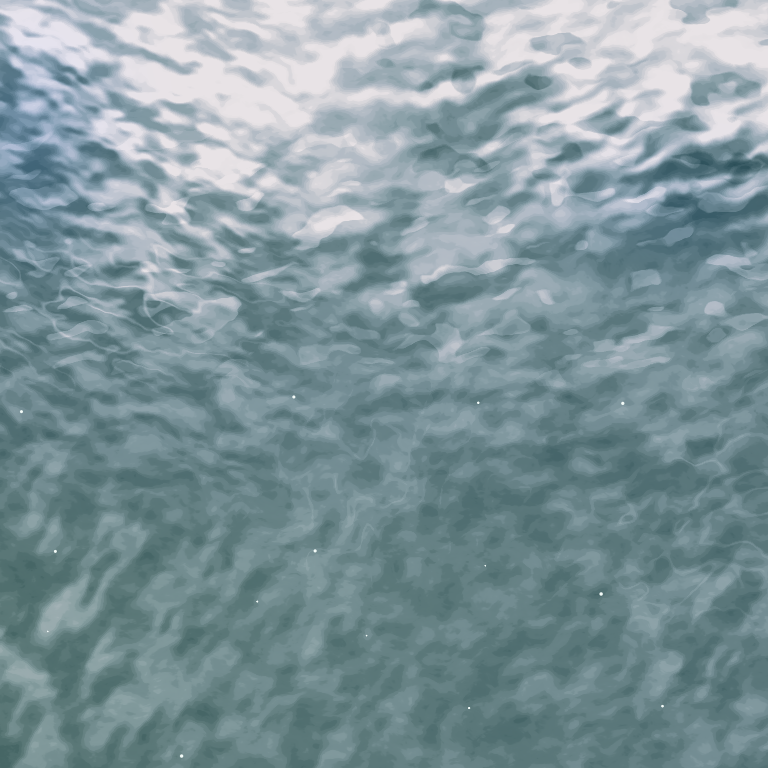
Write a three.js fragment shader that draws this texture.

```glsl
// Rippled teal water reflecting pale clouds and patches of blue sky
varying vec2 vUv;

float hash(vec2 p) {
  return fract(sin(dot(p, vec2(127.1, 311.7))) * 43758.5453);
}

float noise(vec2 p) {
  vec2 i = floor(p), f = fract(p);
  f = f * f * (3.0 - 2.0 * f);
  return mix(mix(hash(i), hash(i + vec2(1.0, 0.0)), f.x),
             mix(hash(i + vec2(0.0, 1.0)), hash(i + 1.0), f.x), f.y);
}

vec2 rotate(vec2 p, float a) {
  return vec2(cos(a) * p.x + sin(a) * p.y, cos(a) * p.y - sin(a) * p.x);
}

float fbm(vec2 p) {
  float sum = 0.0, gain = 0.53;
  for (int i = 0; i < 4; i++) {
    sum += gain * noise(p);
    p = rotate(p, 0.7) * 2.03 + 17.3;
    gain *= 0.5;
  }
  return sum;
}

// Stretched wavelets lying along the given angle
float ripples(vec2 p, float angle, vec2 scale) {
  vec2 q = rotate(p, angle) * scale;
  return 0.6 * noise(q) + 0.4 * noise(rotate(q, 0.3) * 1.9 + 8.1);
}

float spot(vec2 p, vec2 center, vec2 size) {
  vec2 d = (p - center) / size;
  return exp(-dot(d, d));
}

// Thin bright crest lines along the level set of a noise
float crests(vec2 p, float angle, vec2 scale) {
  float n = ripples(p, angle, scale);
  return 1.0 - smoothstep(0.0, 0.08, abs(n - 0.5));
}

// Brightness of the sky and depth seen at a point of the surface
float reflection(vec2 p) {
  float clouds = fbm(p * 3.5 + 4.0) - 0.5;
  float v = 0.375 + 0.08 * smoothstep(0.3, 0.65, p.y);
  v += 0.36 * smoothstep(0.6, 0.98, p.y + 0.15 * clouds);
  v -= 0.24 * spot(p, vec2(0.03, 0.82), vec2(0.11, 0.13));
  v -= 0.20 * spot(p, vec2(0.89, 0.72), vec2(0.13, 0.07));
  v -= 0.14 * spot(p, vec2(0.6, 0.84), vec2(0.12, 0.10));
  v += 0.12 * spot(p, vec2(0.85, 0.90), vec2(0.22, 0.08));
  v += 0.10 * spot(p, vec2(0.33, 0.80), vec2(0.16, 0.11));
  v += 0.05 * spot(p, vec2(0.47, 0.2), vec2(0.11, 0.28));
  return v + 0.08 * clouds;
}

vec3 waterColor(float v) {
  vec3 c = vec3(0.37, 0.48, 0.50) + min(v - 0.37, 0.0) * vec3(0.8, 0.7, 0.7);
  c = mix(c, vec3(0.45, 0.55, 0.58), clamp((v - 0.37) / 0.08, 0.0, 1.0));
  c = mix(c, vec3(0.53, 0.62, 0.65), clamp((v - 0.45) / 0.08, 0.0, 1.0));
  c = mix(c, vec3(0.68, 0.72, 0.76), clamp((v - 0.53) / 0.15, 0.0, 1.0));
  c = mix(c, vec3(0.82, 0.82, 0.84), clamp((v - 0.68) / 0.14, 0.0, 1.0));
  return mix(c, vec3(0.91, 0.89, 0.90), clamp((v - 0.82) / 0.09, 0.0, 1.0));
}

void main() {
  vec2 p = vUv;
  vec2 wobble = vec2(fbm(p * 16.0), fbm(p * 16.0 + 31.0)) - 0.5;
  vec2 q = p + 0.03 * wobble;

  // Wavelets: falling at upper left, rising at right, steep near the bottom
  float falling = ripples(q, -0.3, vec2(27.0, 66.0));
  float rising = ripples(q, 0.3, vec2(21.0, 46.0));
  float steep = ripples(q, 0.95, vec2(18.0, 38.0));
  float ripple = mix(falling, rising, smoothstep(0.3, 0.5, p.x));
  float low = 1.0 - smoothstep(0.2, 0.5, p.y);
  ripple = mix(ripple, steep, low * (1.0 - 0.6 * smoothstep(0.4, 0.8, p.x)));
  float facet = smoothstep(0.2, 0.8, ripple) - 0.5;

  // Each wavelet bends the view and picks another part of the sky
  float v = reflection(p + vec2(0.06, 0.09) * facet + 0.03 * wobble);
  v += facet * mix(0.14, 0.31, smoothstep(0.35, 0.85, p.y));
  v += 0.16 * (fbm(q * vec2(48.0, 80.0)) - 0.5);

  // Pale flecks in the middle, streaks at lower left and lower right
  float fleck = smoothstep(0.6, 0.66, ripples(q + 3.7, 0.15, vec2(22.0, 52.0)));
  float band = smoothstep(0.42, 0.62, p.y) * (1.0 - smoothstep(0.72, 0.9, p.y));
  v += 0.15 * fleck * band;
  float sides = spot(p, vec2(0.03, 0.22), vec2(0.15, 0.2))
              + 0.7 * spot(p, vec2(0.93, 0.16), vec2(0.13, 0.16));
  v += 0.17 * sides * smoothstep(0.48, 0.72, steep);

  // Dark hollows between the bright facets of the cloud reflection
  float hollow = smoothstep(0.6, 0.68, ripples(q + 9.2, 0.05, vec2(20.0, 44.0)));
  v -= 0.17 * hollow * smoothstep(0.65, 0.85, p.y) * smoothstep(0.35, 0.6, p.x);

  // Fine light crests
  float left = spot(p, vec2(0.13, 0.6), vec2(0.22, 0.09));
  float right = spot(p, vec2(0.93, 0.34), vec2(0.25, 0.17));
  float center = spot(p, vec2(0.46, 0.38), vec2(0.17, 0.12));
  v += 0.17 * left * crests(q, -0.35, vec2(18.0, 46.0));
  v += 0.09 * right * crests(q + 5.0, 0.4, vec2(20.0, 32.0));
  v += 0.06 * center * crests(q + 7.0, 1.2, vec2(24.0, 36.0));

  // Soft tonal steps give the facets their edges
  float level = v * 20.0;
  v = mix(v, (floor(level) + smoothstep(0.3, 0.7, fract(level))) / 20.0, 0.75);
  vec3 color = waterColor(v);

  // Blue sky and green depth tints
  float blue = spot(p, vec2(0.03, 0.83), vec2(0.12, 0.16))
             + 0.5 * spot(p, vec2(0.88, 0.73), vec2(0.16, 0.1));
  color += vec3(-0.02, 0.0, 0.06) * blue;
  color += vec3(0.0, 0.004, -0.02) * low * (1.0 - 0.8 * p.x);

  // Scattered sparkles
  vec2 cell = floor(p * 20.0);
  vec2 offset = 0.2 + 0.6 * vec2(hash(cell + 2.3), hash(cell + 7.9));
  float radius = 0.03 + 0.045 * hash(cell + 4.1);
  float dotMask = 1.0 - smoothstep(radius * 0.4, radius, length(fract(p * 20.0) - offset));
  dotMask *= step(0.92, hash(cell + 11.7)) * step(cell.y, 9.0);
  gl_FragColor = vec4(mix(color, vec3(0.95, 0.98, 0.97), dotMask), 1.0);
}
```
